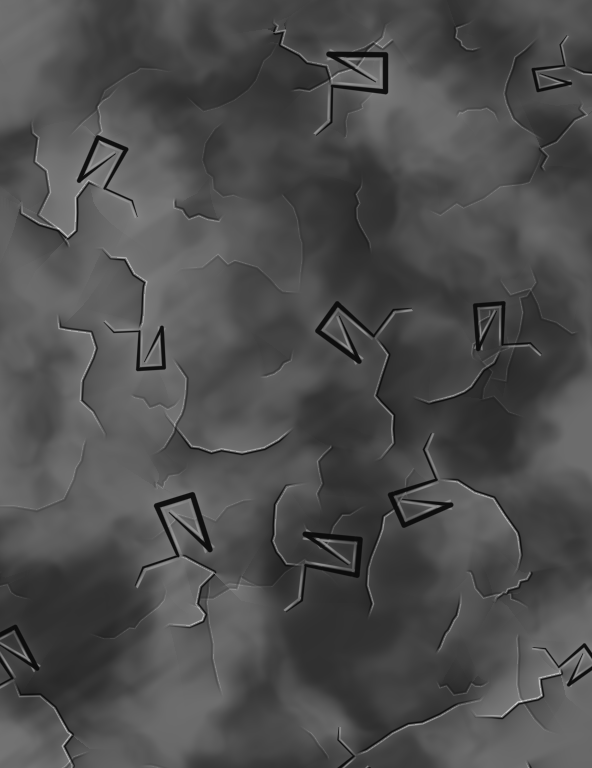
This texture is drawn by a Shadertoy shader. Its source:

```glsl
// Smoky grey painted stone: blotchy warped clouds with faint brush streaks,
// overlaid by fine jagged random-walk cracks (pale edge, soft shade on one
// side) and scattered black pen hooks that curl inward beside a pale gleam.

#define CLOUD_SCALE 6.6
#define CLOUD_DARK 0.19
#define CLOUD_LIGHT 0.425
#define STREAK_GAIN 0.045
#define CRACK_GRID ivec2(6, 8)
#define CRACK_STEP 0.029
#define CRACK_WIDTH 0.0007
#define CRACK_LIGHT 0.27
#define HOOK_GRID ivec2(3, 4)
#define HOOK_MIN 0.028
#define HOOK_MAX 0.068
#define INK_TONE 0.04

const float TAU = 6.28319;
const int CRACK_PARTS = 10;

float hash(vec2 p) {
    vec3 q = fract(p.xyx * 0.1031);
    q += dot(q, q.yzx + 33.33);
    return fract((q.x + q.y) * q.z);
}

float noise(vec2 p) {
    vec2 i = floor(p), f = fract(p);
    f = f * f * f * (f * (f * 6.0 - 15.0) + 10.0);
    return mix(mix(hash(i), hash(i + vec2(1, 0)), f.x),
               mix(hash(i + vec2(0, 1)), hash(i + 1.0), f.x), f.y);
}

mat2 rotation(float a) {
    return mat2(cos(a), sin(a), -sin(a), cos(a));
}

float fbm(vec2 p) {
    float sum = 0.0, gain = 0.56;
    for (int i = 0; i < 4; i++) {
        sum += gain * noise(p);
        p = rotation(0.65) * p * 2.03 + 17.3;
        gain *= 0.46;
    }
    return sum;
}

// Distance to a segment, side of it (-1 to 1) and position along it
vec3 segment(vec2 p, vec2 a, vec2 b) {
    vec2 d = b - a, q = p - a;
    float t = clamp(dot(q, d) / dot(d, d), 0.0, 1.0);
    float dist = length(q - d * t);
    float across = (d.x * q.y - d.y * q.x) / length(d);
    return vec3(dist, across / max(dist, 1e-5), t);
}

float stroke(float dist, float halfWidth, float blur) {
    return 1.0 - smoothstep(halfWidth - blur, halfWidth + blur, dist);
}

// Cloudy ground with smudged edges and brush streaks
float clouds(vec2 p) {
    vec2 smudge = vec2(noise(p * 32.0), noise(p * 32.0 + 51.0)) - 0.5;
    vec2 drift = vec2(noise(p * 7.0 + 9.0), noise(p * 7.0 + 33.0)) - 0.5;
    vec2 q = rotation(0.3) * (p + 0.024 * smudge + 0.07 * drift);
    float tone = mix(CLOUD_DARK, CLOUD_LIGHT,
                     smoothstep(0.26, 0.74, fbm(q * CLOUD_SCALE + 3.7)));
    vec2 brush = rotation(-0.6) * p;
    float streak = noise(brush * vec2(9.0, 75.0)) - 0.5;
    return tone + STREAK_GAIN * streak * smoothstep(0.35, 0.8, noise(p * 5.0 + 70.0));
}

// Random walk with a pale edge, a dark companion line and one-sided shade
void drawCrack(inout float tone, vec2 p, vec2 start, float heading,
               float size, float strength, float seed, float px) {
    if (length(p - start) > 0.42) return;
    float turn = (hash(vec2(seed, 3.0)) - 0.5) * 0.5;
    float jag = mix(0.5, 2.8, hash(vec2(seed, 5.0)));
    vec3 best = vec3(1.0, 0.0, 0.0);
    vec2 a = start;
    for (int i = 0; i < CRACK_PARTS; i++) {
        vec2 id = vec2(seed, float(i) + 11.0);
        float angle = heading + turn * float(i) + (hash(id) - 0.5) * jag;
        vec2 b = a + size * mix(0.2, 1.0, hash(id + 40.0)) * vec2(cos(angle), sin(angle));
        vec3 s = segment(p, a, b);
        if (s.x < best.x) best = vec3(s.xy, (float(i) + s.z) / float(CRACK_PARTS));
        a = b;
    }
    float taper = smoothstep(0.0, 0.1, best.z) * (1.0 - smoothstep(0.7, 1.0, best.z));
    float power = strength * taper;
    float shadeSide = smoothstep(-0.2, 0.6, best.y);
    tone *= 1.0 - 0.27 * power * shadeSide * exp(-best.x * 36.0);
    tone += 0.05 * power * (1.0 - shadeSide) * exp(-best.x * 45.0);
    float companion = shadeSide * stroke(abs(best.x - 0.0024), 0.0009 * taper, px);
    tone = mix(tone, INK_TONE, companion * power * strength);
    float glint = mix(0.6, 1.25, noise(p * 22.0 + seed));
    tone += CRACK_LIGHT * power * glint * stroke(best.x, CRACK_WIDTH * (0.6 + strength), 0.8 * px);
}

// Angular hook: pale stem, black bend, thin inner return drawn to a point
void drawHook(inout float tone, vec2 p, float size, float px) {
    vec2 path[7] = vec2[7](vec2(-0.85, -0.55), vec2(-0.68, -0.2), vec2(0.0, 0.0),
        vec2(-0.38, 0.98), vec2(0.32, 1.17), vec2(0.62, 0.1), vec2(-0.14, 0.84));
    if (length(p) > 2.5) return;
    float blur = 0.8 * px / size, ink = 0.0, gleam = 0.0, nearest = 9.0;
    for (int i = 0; i < 6; i++) {
        vec3 s = segment(p, path[i], path[i + 1]);
        float bend = i == 0 ? mix(0.005, 0.02, s.z) : 0.02;
        if (i == 2) bend = mix(0.028, 0.05, s.z);
        if (i == 3 || i == 4) bend = 0.052;
        if (i == 5) bend = mix(0.045, 0.008, s.z);
        ink = max(ink, stroke(s.x, bend, blur));
        float inside = smoothstep(0.85, 1.0, -s.y);
        gleam = max(gleam, inside * stroke(abs(s.x - bend - 0.04), 0.022, blur));
        nearest = min(nearest, s.x);
    }
    tone += 0.07 * exp(-nearest * 6.0);
    tone = mix(tone, 0.6, gleam * mix(0.2, 0.9, noise(p * 4.0)));
    tone = mix(tone, INK_TONE, 0.96 * ink);
}

void mainImage(out vec4 fragColor, in vec2 fragCoord) {
    float px = 1.0 / iResolution.y;
    vec2 p = fragCoord * px;
    vec2 canvas = vec2(iResolution.x * px, 1.0);
    float tone = clouds(p);

    // Cracks, one per jittered cell, most of them faint
    for (int i = 0; i < CRACK_GRID.x * CRACK_GRID.y; i++) {
        float seed = float(i) + 1.0;
        vec2 jitter = vec2(hash(vec2(seed, 71.0)), hash(vec2(seed, 83.0)));
        vec2 start = (vec2(i % CRACK_GRID.x, i / CRACK_GRID.x) + jitter) / vec2(CRACK_GRID) * canvas;
        float size = CRACK_STEP * mix(0.35, 1.3, hash(vec2(seed, 91.0)));
        float weight = hash(vec2(seed, 97.0));
        float strength = mix(0.3, 1.0, weight * weight);
        drawCrack(tone, p, start, TAU * hash(vec2(seed, 61.0)), size, strength, seed, px);
    }

    // Hooks, each with a crack running off its joint
    for (int i = 0; i < HOOK_GRID.x * HOOK_GRID.y; i++) {
        float seed = float(i) + 201.0;
        vec2 jitter = vec2(hash(vec2(seed, 7.0)), hash(vec2(seed, 19.0)));
        vec2 joint = (vec2(i % HOOK_GRID.x, i / HOOK_GRID.x) + jitter) / vec2(HOOK_GRID) * canvas;
        float size = mix(HOOK_MIN, HOOK_MAX, hash(vec2(seed, 29.0)));
        float flip = hash(vec2(seed, 37.0)) < 0.5 ? -1.0 : 1.0;
        mat2 spin = rotation(TAU * hash(vec2(seed, 43.0)));
        vec2 tail = spin * vec2(0.75 * flip, -0.65);
        drawCrack(tone, p, joint, atan(tail.y, tail.x), CRACK_STEP, 1.0, seed, px);
        vec2 local = (p - joint) * spin / size;
        drawHook(tone, local * vec2(flip, 1.0), size, px);
    }
    fragColor = vec4(vec3(clamp(tone, 0.0, 1.0)), 1.0);
}
```
